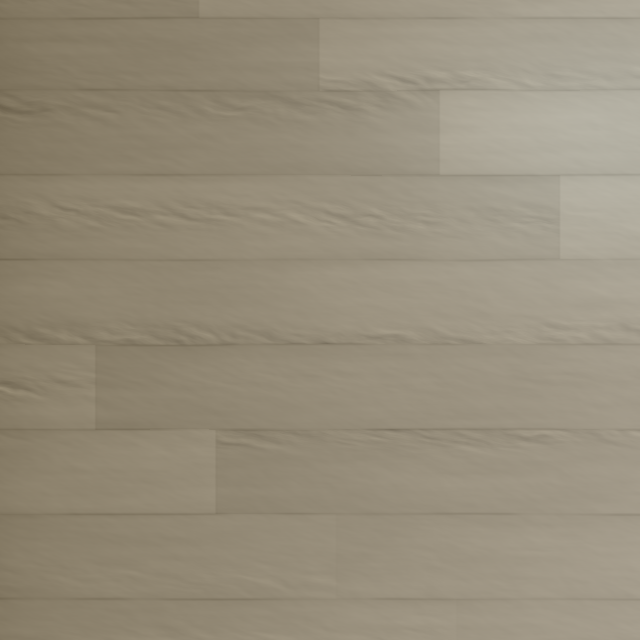
A three.js fragment shader for this texture:

```glsl
// Pale oak floor: eight horizontal plank courses with stepped joints, rough grain and soft side light.
#define PLANK_HEIGHT 0.1325
#define FIRST_SEAM 0.064
#define JOINT_STEP 0.188
#define PLANK_LENGTH 1.1
#define SEAM_WIDTH 0.0022
#define SEAM_DEPTH 0.05
#define TONE_STEP 0.034
#define GRAIN_DEPTH 0.13
#define SHADE_COLOR vec3(0.52, 0.475, 0.385)
#define OAK_COLOR vec3(0.67, 0.64, 0.58)
#define GLOW_COLOR vec3(0.71, 0.705, 0.66)

varying vec2 vUv;

float hash(vec2 p) {
  p = fract(p * vec2(0.1031, 0.1137));
  p += dot(p, p.yx + 33.33);
  return fract((p.x + p.y) * p.x * 17.0);
}

float noise(vec2 p) {
  vec2 i = floor(p);
  vec2 f = fract(p);
  f = f * f * (3.0 - 2.0 * f);
  return mix(mix(hash(i), hash(i + vec2(1.0, 0.0)), f.x),
             mix(hash(i + vec2(0.0, 1.0)), hash(i + vec2(1.0, 1.0)), f.x), f.y);
}

float fbm(vec2 p) {
  float sum = 0.0;
  float amplitude = 0.5;
  for (int i = 0; i < 4; i++) {
    sum += amplitude * noise(p);
    p = p * 2.03 + 17.3;
    amplitude *= 0.5;
  }
  return sum;
}

// Slanted raised fibres: the difference of two shifted samples reads as relief.
float fibreRelief(vec2 p) {
  float bend = fbm(p * vec2(9.0, 18.0) + 40.0) - 0.47;
  vec2 q = vec2(p.x * 19.0, (p.y + 0.22 * p.x + 0.025 * bend) * 95.0) + 60.0;
  return fbm(q) - fbm(q + vec2(0.15, 0.55));
}

void main() {
  vec2 uv = vUv;

  // Plank courses; the top one is slightly foreshortened.
  float y = uv.y + 0.02 * smoothstep(0.87, 0.97, uv.y);
  y += 0.003 * (noise(vec2(uv.x * 7.0 + 5.0, uv.y * 8.0)) - 0.5);
  float course = (y - FIRST_SEAM) / PLANK_HEIGHT;
  float row = floor(course);
  float across = course - row;

  // Joints step sideways by a constant amount from course to course.
  float joint = mod(0.31 + JOINT_STEP * (7.0 - row), PLANK_LENGTH);
  float rightSide = smoothstep(-0.003, 0.003, uv.x - joint);
  float plankSeed = hash(vec2(row + 9.0, 4.0)) - 0.5;

  // Light falls from the right, with a cool sheen near the upper right.
  float light = 0.10 + 0.70 * uv.x + 0.08 * (1.0 - uv.y);
  vec2 glowOffset = (uv - vec2(1.0, 0.79)) / vec2(0.36, 0.24);
  float glow = exp(-dot(glowOffset, glowOffset));
  vec3 color = mix(SHADE_COLOR, OAK_COLOR, light);
  color = mix(color, GLOW_COLOR, 0.72 * glow);
  color -= 0.025 * exp(-uv.x * 14.0);

  // Tone change across each joint, fading along the plank.
  float toneSign = row > 3.5 ? 1.0 : -1.0;
  float toneAmount = row < 0.5 ? 0.25 : 1.0;
  float tone = toneSign * toneAmount * (rightSide - 0.5);
  tone *= 0.45 + 0.55 * exp(-abs(uv.x - joint) * 4.0);
  color += TONE_STEP * tone + 0.014 * plankSeed;

  // Cloudy stain and long fine grain.
  float stain = fbm(uv * vec2(3.0, 9.0) + row * 3.7) - 0.47;
  float longGrain = fbm(vec2(uv.x * 5.0 + row * 5.1, uv.y * 65.0)) - 0.47;
  float nap = fbm(vec2(uv.x * 70.0 + uv.y * 45.0, uv.y * 150.0 + uv.x * 40.0)) - 0.47;
  color += 0.035 * stain + 0.032 * longGrain + 0.016 * nap;

  // One band of rough fibres per course, on one side of its joint.
  float k = row - 3.0;
  float bandCenter = fract(0.07 + 0.485 * k - 0.0425 * k * k);
  float bandDrift = 0.25 * (noise(vec2(uv.x * 4.0, row * 2.3 + 8.0)) - 0.5);
  float bandOffset = (across - bandCenter - bandDrift) / 0.17;
  float bandSide = abs(mod(row, 5.0) - 1.0) < 0.5 ? rightSide : 1.0 - rightSide;
  float band = exp(-bandOffset * bandOffset) * mix(0.2, 1.0, bandSide);
  band *= row < 0.5 ? 0.3 : 1.0;
  band *= 0.45 + 0.75 * noise(vec2(uv.x * 7.0, row + 20.0));
  float relief = fibreRelief(uv);
  color += GRAIN_DEPTH * relief * (0.12 + band) * vec3(1.0, 0.98, 0.90);
  color -= 0.014 * band;

  // Worn seams: a thin broken line inside a faint soft shadow.
  float seamDistance = min(across, 1.0 - across) * PLANK_HEIGHT;
  float wear = smoothstep(0.2, 0.75, noise(vec2(uv.x * 13.0, floor(course + 0.5) * 3.1 + 10.0)));
  float seamLine = 1.0 - smoothstep(0.0, SEAM_WIDTH * 1.6, seamDistance);
  float seamShadow = exp(-seamDistance / 0.009);
  color -= SEAM_DEPTH * seamLine * (0.22 + 0.65 * wear) + 0.016 * seamShadow;

  // Faint end joints.
  float jointLine = 1.0 - smoothstep(0.0, SEAM_WIDTH * 1.5, abs(uv.x - joint));
  color -= 0.018 * jointLine * toneAmount;

  gl_FragColor = vec4(clamp(color, 0.0, 1.0), 1.0);
}
```
